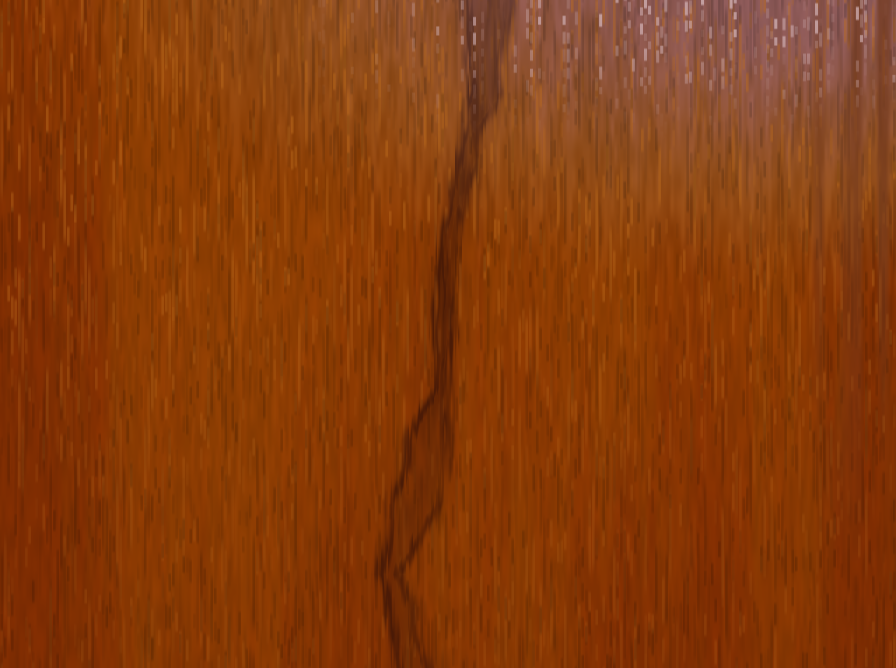
Write a Shadertoy shader that draws this texture.

```glsl
const vec3 AMBER = vec3(0.568, 0.248, 0.010);
const vec3 RUSSET = vec3(0.490, 0.172, 0.008);
const vec3 WARM_SHEEN = vec3(0.575, 0.305, 0.100);
const vec3 VIOLET_SHEEN = vec3(0.550, 0.350, 0.345);
const vec3 SHADE_COLOR = vec3(0.450, 0.225, 0.115);
const vec3 VEIN_COLOR = vec3(0.250, 0.085, 0.025);
const vec3 GLINT_COLOR = vec3(0.80, 0.67, 0.68);
const vec3 STREAK_COLOR = vec3(0.74, 0.42, 0.11);

const vec2 FINE_GRAIN = vec2(256.0, 26.0);    // cells across and up the board
const vec2 MEDIUM_GRAIN = vec2(110.0, 5.0);
const vec2 BROAD_GRAIN = vec2(20.0, 1.4);
const vec2 LONG_CELLS = vec2(256.0, 6.0);
const vec2 SHORT_CELLS = vec2(256.0, 19.0);
const vec2 GLINT_CELLS = vec2(220.0, 38.0);
const float GRAIN_CONTRAST = 0.23;
const float STREAK_STRENGTH = 0.46;
const float PORE_STRENGTH = 0.15;
const float VEIN_WIDTH = 0.0062;

// Height, left edge and right edge of the dark vein, bottom to top
const int KNOTS = 10;
const vec3 VEIN[KNOTS] = vec3[KNOTS](
    vec3(0.00, 0.447, 0.475), vec3(0.14, 0.426, 0.446),
    vec3(0.25, 0.442, 0.490), vec3(0.34, 0.455, 0.499),
    vec3(0.42, 0.484, 0.496), vec3(0.55, 0.488, 0.505),
    vec3(0.66, 0.496, 0.512), vec3(0.78, 0.517, 0.529),
    vec3(0.86, 0.529, 0.553), vec3(1.00, 0.522, 0.567));

float hash(vec2 p) {
    vec3 q = fract(vec3(p.xyx) * 0.1031);
    q += dot(q, q.yzx + 33.33);
    return fract((q.x + q.y) * q.z);
}

float noise(vec2 p) {
    vec2 i = floor(p), f = fract(p);
    f = f * f * (3.0 - 2.0 * f);
    return mix(mix(hash(i), hash(i + vec2(1, 0)), f.x),
               mix(hash(i + vec2(0, 1)), hash(i + vec2(1, 1)), f.x), f.y);
}

// Thin vertical dashes of varied length, one per cell where the hash beats the cutoff
float dashes(vec2 uv, vec2 cells, float cutoff, float seed) {
    vec2 p = uv * cells;
    p.y += 7.0 * hash(vec2(floor(p.x), seed));
    vec2 id = floor(p), f = fract(p) - 0.5;
    float strength = smoothstep(cutoff, 1.0, hash(id + seed));
    float reach = mix(0.25, 0.5, hash(id + seed + 17.0));
    float across = 1.0 - smoothstep(0.25, 0.5, abs(f.x));
    float along = 1.0 - smoothstep(0.6 * reach, reach, abs(f.y));
    return strength * across * along;
}

vec2 veinEdges(float y) {
    vec2 edges = VEIN[0].yz;
    for (int i = 1; i < KNOTS; i++) {
        float t = clamp((y - VEIN[i - 1].x) / (VEIN[i].x - VEIN[i - 1].x), 0.0, 1.0);
        edges = mix(edges, VEIN[i].yz, t);
    }
    return edges;
}

float veinMask(vec2 uv) {
    vec2 edges = veinEdges(uv.y);
    edges += 0.006 * (vec2(noise(vec2(3.0, uv.y * 20.0)), noise(vec2(9.0, uv.y * 20.0))) - 0.5);
    // Each fibre slips along the grain, so the outline steps in fine vertical strands
    float slip = hash(vec2(floor(uv.x * FINE_GRAIN.x), 23.0));
    float x = uv.x + 0.012 * (noise(vec2(uv.x * FINE_GRAIN.x, uv.y * 24.0 + 9.0 * slip)) - 0.5);
    vec2 d = (x - edges) / VEIN_WIDTH;
    vec2 lines = exp(-d * d) * vec2(0.72, 0.60);
    float inside = smoothstep(-0.008, 0.006, x - edges.x)
                 * smoothstep(-0.008, 0.006, edges.y - x);
    inside *= mix(0.20, 0.48, smoothstep(0.34, 0.45, uv.y));
    float halo = 0.15 * exp(-pow((x - 0.5 * (edges.x + edges.y)) / 0.026, 2.0));
    float strands = 0.45 + 0.50 * noise(uv * vec2(256.0, 22.0)) + 0.35 * noise(uv * vec2(60.0, 12.0));
    return clamp((max(max(lines.x, lines.y), inside) + halo) * strands, 0.0, 0.85);
}

void mainImage(out vec4 fragColor, in vec2 fragCoord) {
    vec2 uv = fragCoord / iResolution.xy;
    float fine = noise(uv * FINE_GRAIN);
    float medium = noise(uv * MEDIUM_GRAIN + 31.0);
    float broad = noise(uv * BROAD_GRAIN + 57.0);

    // Body colour, redder toward the bottom and the side edges
    float red = 0.60 - 0.55 * uv.y + 0.42 * (broad - 0.5) + 0.28 * (medium - 0.5);
    red += 0.5 * smoothstep(0.18, 0.0, uv.x) + 0.4 * smoothstep(0.86, 1.0, uv.x);
    vec3 color = mix(AMBER, RUSSET, smoothstep(0.1, 0.9, red));

    // Light reflected in the upper right
    float glare = 1.0 - length((uv - vec2(0.90, 1.08)) * vec2(0.95, 1.60)) / 0.84;
    glare += 0.10 * (medium - 0.5) + 0.10 * (fine - 0.5);
    color = mix(color, WARM_SHEEN, smoothstep(0.0, 0.40, glare));
    color = mix(color, VIOLET_SHEEN, smoothstep(0.26, 0.84, glare));

    // Grain, sparse bright streaks and faint dark pores
    float grain = 0.50 * (fine - 0.5) + 0.30 * (medium - 0.5) + 0.15 * (broad - 0.5);
    color *= 1.0 + GRAIN_CONTRAST * grain;
    float streaks = max(dashes(uv, LONG_CELLS, 0.72, 11.0), dashes(uv, SHORT_CELLS, 0.78, 91.0));
    float streakArea = STREAK_STRENGTH * (0.45 + 0.55 * smoothstep(0.15, 0.8, uv.y));
    color = mix(color, STREAK_COLOR, streakArea * streaks);
    float pores = max(dashes(uv, LONG_CELLS, 0.55, 43.0), dashes(uv, SHORT_CELLS, 0.65, 67.0));
    color *= 1.0 - PORE_STRENGTH * pores;

    // Dark bands near the right side, then the central vein
    float bands = smoothstep(0.86, 0.94, uv.x) * smoothstep(0.35, 0.8, noise(vec2(uv.x * 70.0, uv.y * 1.5)));
    color = mix(color, SHADE_COLOR, 0.7 * bands * smoothstep(0.1, 0.8, uv.y));
    vec3 veinTint = mix(VEIN_COLOR, VIOLET_SHEEN * 0.62, 0.6 * smoothstep(0.6, 1.0, uv.y));
    color = mix(color, veinTint, veinMask(uv));

    // Beaded glints on the varnish
    float glintArea = smoothstep(0.78, 0.98, uv.y) * smoothstep(0.30, 0.60, uv.x);
    float column = smoothstep(0.60, 0.85, hash(vec2(floor(uv.x * GLINT_CELLS.x), 5.0)));
    float glint = dashes(uv, GLINT_CELLS, 0.25, 71.0) * column * glintArea;
    color = mix(color, GLINT_COLOR, 0.85 * glint);

    fragColor = vec4(clamp(color, 0.0, 1.0), 1.0);
}
```
